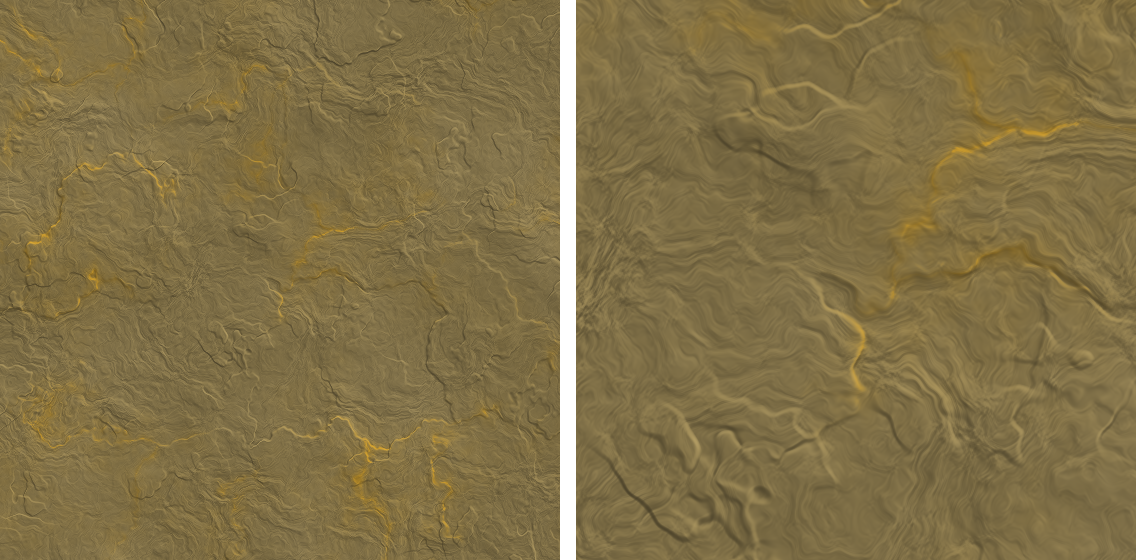
Left: the whole. Right: its middle third, enlarged.
Give the GLSL for this texture, as a WebGL 1 fragment shader.

```glsl
precision highp float;
// Weathered slate: warped plates and broken terraces form a height field,
// which is lit from the upper right. Ochre stains gather along plate edges
// and in diffuse patches over a muted olive stone.
uniform vec2 u_resolution;

vec2 hash2(vec2 p) {
  vec3 q = fract(p.xyx * vec3(0.1031, 0.1030, 0.0973));
  q += dot(q, q.yzx + 33.33);
  return fract((q.xx + q.yz) * q.zy);
}

float slopeAt(vec2 cell, vec2 offset) {
  return dot(hash2(cell) * 2.0 - 1.0, offset);
}

float gradientNoise(vec2 p) {
  vec2 i = floor(p), f = fract(p);
  vec2 u = f * f * f * (f * (f * 6.0 - 15.0) + 10.0);
  vec2 e = vec2(1.0, 0.0);
  return mix(mix(slopeAt(i, f), slopeAt(i + e, f - e), u.x),
             mix(slopeAt(i + e.yx, f - e.yx), slopeAt(i + 1.0, f - 1.0), u.x), u.y);
}

float fbm(vec2 p) {
  float sum = 0.0, amplitude = 1.0;
  for (int i = 0; i < 5; i++) {
    sum += amplitude * gradientNoise(p);
    p = mat2(1.6, 1.2, -1.2, 1.6) * p + 17.3;
    amplitude *= 0.5;
  }
  return sum;
}

// Soft Voronoi plates: x is the plate height, y the closeness to an edge.
vec2 plates(vec2 p, float sharpness) {
  vec2 home = floor(p);
  float total = 0.0, height = 0.0, nearest = 9.0, second = 9.0;
  for (int y = -1; y <= 1; y++) {
    for (int x = -1; x <= 1; x++) {
      vec2 cell = home + vec2(float(x), float(y));
      vec2 toSeed = cell + hash2(cell) - p;
      float d = dot(toSeed, toSeed);
      float weight = exp(-sharpness * d);
      total += weight;
      height += weight * hash2(cell + 71.0).x;
      second = min(second, max(nearest, d));
      nearest = min(nearest, d);
    }
  }
  return vec2(height / max(total, 1e-30), second - nearest);
}

vec2 warp(vec2 p) {
  return p + 0.13 * vec2(fbm(p * 6.0 + 3.1), fbm(p * 6.0 + 41.7));
}

// Ledges are thin steps; the grain is rougher in some patches than others.
float stoneHeight(vec2 p) {
  vec2 w = warp(p);
  float broken = smoothstep(-0.15, 0.3, gradientNoise(p * 9.0 + 5.0));
  float level = fbm(p * 4.5 + 23.0) * 4.0;
  float terrace = floor(level) + smoothstep(0.0, 0.12, fract(level));
  float rough = 0.85 + 0.9 * gradientNoise(p * 5.0 + 61.0);
  float h = 0.0042 * plates(w * 4.5, 70.0).x;
  h += 0.0034 * broken * plates(w * 13.0 + 9.0, 26.0).x;
  h += 0.0022 * broken * terrace;
  return h + 0.0028 * rough * fbm(w * vec2(24.0, 30.0));
}

void main() {
  vec2 p = gl_FragCoord.xy / min(u_resolution.x, u_resolution.y) + 2.0;

  // Relief from finite differences of the height
  float eps = 0.0016;
  float h = stoneHeight(p);
  vec2 slope = vec2(stoneHeight(p + vec2(eps, 0.0)) - h,
                    stoneHeight(p + vec2(0.0, eps)) - h) / eps;
  float light = -dot(slope, vec2(0.6, 0.8));
  light /= 1.0 + 0.9 * abs(light);

  // Olive stone with cloudy tone and fine mottling
  float tone = 0.5 + 0.8 * fbm(p * 3.5 + 80.0) + 0.3 * gradientNoise(p * 90.0);
  vec3 color = mix(vec3(0.460, 0.400, 0.245), vec3(0.525, 0.463, 0.305),
                   clamp(tone, 0.0, 1.0));

  // Ochre: broad washes, halos along plate edges and bright lit rims
  float edge = plates(warp(p) * 4.5, 70.0).y;
  float patches = smoothstep(-0.2, 0.45, fbm(p * 4.0 + 130.0));
  float mottle = 0.7 + 0.9 * fbm(p * 38.0 + 11.0);
  float halo = 0.35 * exp(-edge * 9.0) + 0.4 * exp(-edge * 45.0);
  float rim = 0.6 * smoothstep(0.06, 0.35, light) * exp(-edge * 14.0);
  float stain = patches * (mottle * (0.12 + halo) + rim);
  color = mix(color, vec3(0.68, 0.51, 0.12), clamp(stain, 0.0, 0.8));

  color *= 1.0 + 0.62 * light;
  gl_FragColor = vec4(clamp(color, 0.0, 1.0), 1.0);
}
```
